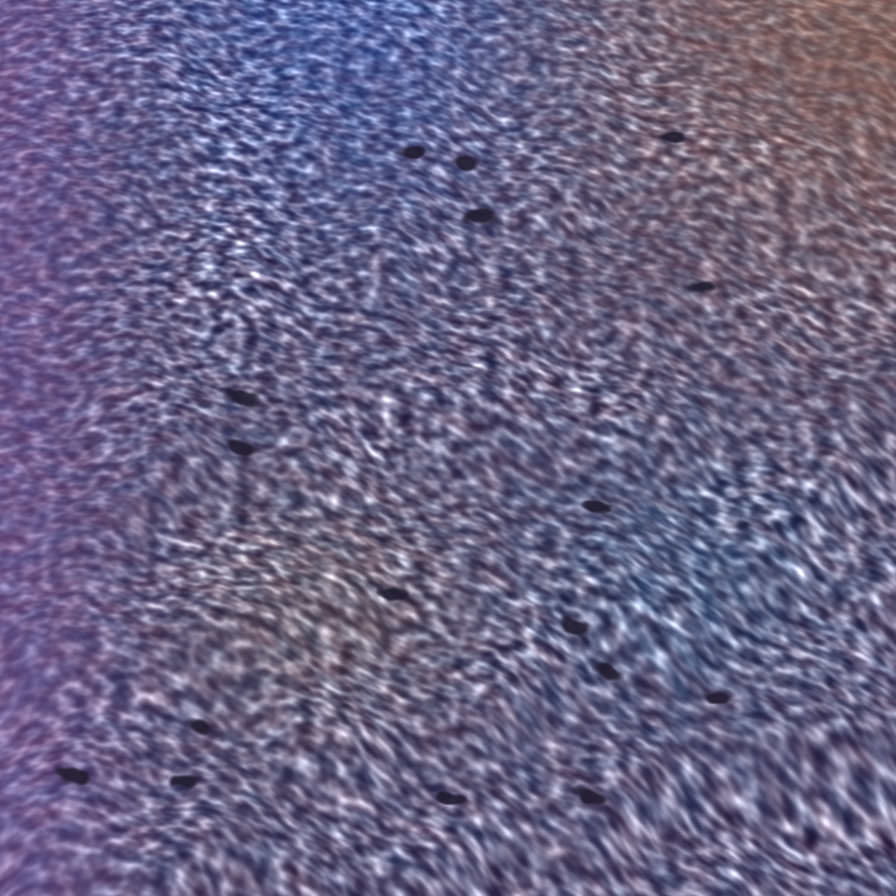
This texture is drawn by a WebGL 2 fragment shader. Its source:

```glsl
#version 300 es
precision highp float;
// Rough violet ground seen at a slant: streaked light grains, dark pits and soft coloured light.
uniform vec2 u_resolution;
out vec4 fragColor;

const vec3 BASE = vec3(0.415, 0.395, 0.525);
const vec3 TONE_TINT = vec3(1.0, 1.02, 0.98);
const vec3 PIT_COLOR = vec3(0.13, 0.11, 0.19);
const vec3 BLUE_LIGHT = vec3(-0.06, 0.03, 0.15);
const vec3 BROWN_LIGHT = vec3(0.12, 0.02, -0.13);
const vec3 PURPLE_EDGE = vec3(0.03, -0.03, 0.04);
const vec3 BEIGE_PATCH = vec3(0.06, 0.04, -0.03);
const vec3 TEAL_PATCH = vec3(-0.05, 0.02, 0.03);
const vec2 GRAIN_FREQ = vec2(50.0, 88.0);  // grains across the canvas
const float CONTRAST = 0.135;
const float SKEW = 0.13;                   // favours bright glints
const float SLOPE = 0.42;                  // downward lean of the grains
const float EDGE_LIFT = 0.65;              // upward bend near the left edge
const float EDGE_WIDTH = 0.15;
const int PIT_COUNT = 17;

vec2 hash22(vec2 p) {
  vec3 q = fract(p.xyx * vec3(0.1031, 0.1030, 0.0973));
  q += dot(q, q.yzx + 33.33);
  return fract((q.xx + q.yz) * q.zy);
}

float cornerRamp(vec2 cell, vec2 offset) {
  float angle = 6.2832 * hash22(cell + 57.0).x;
  return dot(vec2(cos(angle), sin(angle)), offset);
}

float gradientNoise(vec2 p) {
  vec2 i = floor(p), f = fract(p);
  vec2 w = f * f * f * (f * (f * 6.0 - 15.0) + 10.0);
  vec2 e = vec2(1.0, 0.0);
  float low = mix(cornerRamp(i, f), cornerRamp(i + e, f - e), w.x);
  float high = mix(cornerRamp(i + e.yx, f - e.yx), cornerRamp(i + 1.0, f - 1.0), w.x);
  return mix(low, high, w.y);
}

float glow(vec2 p, vec2 center, vec2 radius) {
  vec2 d = (p - center) / radius;
  return exp(-dot(d, d));
}

// Bends the plane along the grain direction and shrinks it with distance.
vec2 groundCoords(vec2 uv) {
  float bend = SLOPE * uv.x + EDGE_LIFT * EDGE_WIDTH * exp(-uv.x / EDGE_WIDTH);
  float far = uv.y * (0.8 + 0.3 * uv.y);
  float sway = 0.022 * gradientNoise(uv * 8.0 + 3.0);
  return vec2((uv.x - 0.5) * (0.9 + 0.25 * uv.y), far + bend * mix(1.0, 0.6, uv.y) + sway);
}

// Layered streaks with roughly unit spread.
float grainField(vec2 ground) {
  vec2 g = ground * GRAIN_FREQ + 200.0;
  float coarse = gradientNoise(g);
  float fine = gradientNoise(mat2(1.75, 0.5, -0.5, 1.75) * g + 41.0);
  return (coarse + 0.5 * fine) / 0.27;
}

float pitMask(vec2 uv) {
  float mask = 0.0;
  float wobble = 0.5 * gradientNoise(uv * 70.0);
  for (int k = 0; k < PIT_COUNT; k++) {
    vec2 center = mix(vec2(0.04, 0.02), vec2(0.82, 0.88), hash22(vec2(float(k), 7.0)));
    vec2 shape = hash22(vec2(float(k), 19.0));
    float angle = mix(-0.5, 0.15, shape.x);
    vec2 d = uv - center;
    d = vec2(d.x * cos(angle) + d.y * sin(angle), d.y * cos(angle) - d.x * sin(angle));
    float r = length(d / (vec2(0.021, 0.0095) * mix(0.65, 1.1, shape.y))) + wobble;
    mask = max(mask, 1.0 - smoothstep(0.55, 1.15, r));
  }
  return mask;
}

void main() {
  vec2 uv = gl_FragCoord.xy / u_resolution;
  vec2 ground = groundCoords(uv);

  // Coloured light over the ground
  float brown = glow(uv, vec2(1.05, 1.03), vec2(0.42, 0.36));
  float leftEdge = exp(-uv.x * uv.x / 0.02);
  vec3 color = BASE;
  color += BLUE_LIGHT * glow(uv, vec2(0.4, 1.02), vec2(0.24, 0.26));
  color += BROWN_LIGHT * brown;
  color += PURPLE_EDGE * leftEdge;
  color += BEIGE_PATCH * glow(uv, vec2(0.36, 0.32), vec2(0.16, 0.13));
  color += TEAL_PATCH * glow(uv, vec2(0.77, 0.36), vec2(0.16, 0.14));

  // Grain tone, calmer toward the left edge and the brown corner
  float grain = grainField(ground);
  float patches = gradientNoise(uv * vec2(6.0, 8.0) + 11.0);
  float strength = CONTRAST * (1.0 + 0.5 * patches);
  strength *= (1.0 - 0.5 * leftEdge) * (1.0 - 0.6 * brown);
  float tone = strength * (grain + SKEW * (grain * grain - 1.0)) + 0.06 * patches;
  color += tone * TONE_TINT;

  // Small shifts between warm and cool
  float warmth = gradientNoise(ground * GRAIN_FREQ * 0.6 + 90.0);
  color += warmth * vec3(0.055, -0.01, -0.035);

  color = mix(color, PIT_COLOR, 0.92 * pitMask(uv));
  fragColor = vec4(clamp(color, 0.0, 1.0), 1.0);
}
```
